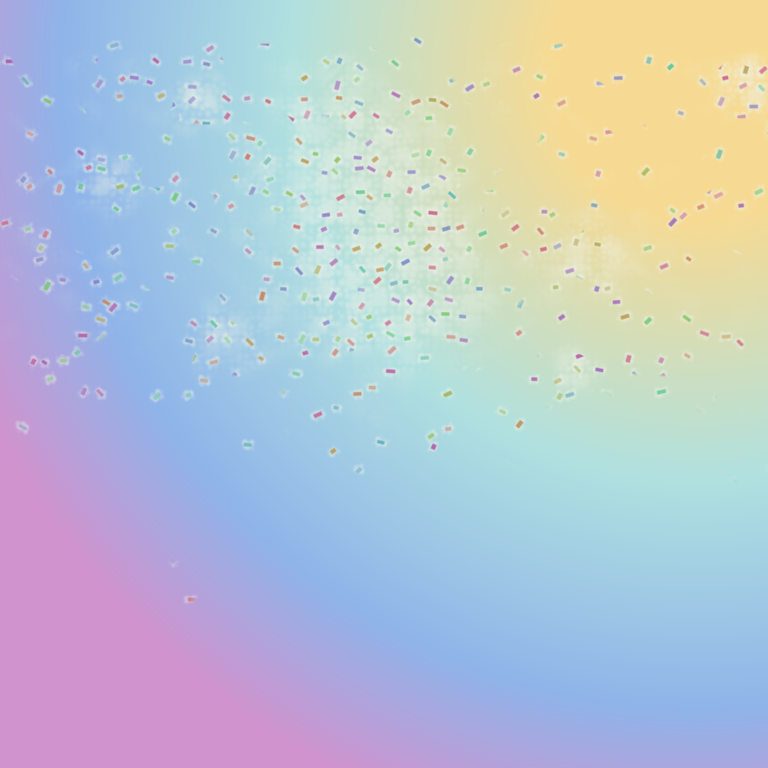
Give the GLSL for this background, as a Shadertoy shader.

```glsl
// Pastel radial gradient strewn with tiny coloured flecks in pale, misty halos.
// Rings blend by distance from a warm centre; a clustered density field decides
// which jittered grid cells show a fleck, and cellular noise frays the mist.

const vec3 YELLOW = vec3(0.965, 0.855, 0.575);
const vec3 TEAL   = vec3(0.690, 0.880, 0.875);
const vec3 BLUE   = vec3(0.560, 0.705, 0.915);
const vec3 PINK   = vec3(0.820, 0.575, 0.805);
const vec3 MIST   = vec3(0.930, 0.945, 0.910);

const vec2 GLOW_CENTRE = vec2(0.911, 0.909);
const float CELLS = 42.0;

vec2 hash2(vec2 p) {
    vec3 q = fract(p.xyx * vec3(0.1031, 0.1030, 0.0973));
    q += dot(q, q.yzx + 33.33);
    return fract((q.xx + q.yz) * q.zy);
}

// Distance to the nearest point, searching the four closest cells
float cellular(vec2 p) {
    vec2 corner = floor(p - 0.5);
    float nearest = 2.0;
    for (int i = 0; i < 4; i++) {
        vec2 cell = corner + vec2(i & 1, i >> 1);
        vec2 v = cell + 0.2 + 0.6 * hash2(cell) - p;
        nearest = min(nearest, dot(v, v));
    }
    return sqrt(nearest);
}

float ramp(float from, float to, float x) {
    return clamp((x - from) / (to - from), 0.0, 1.0);
}

vec3 ringGradient(float r) {
    vec3 c = mix(YELLOW, TEAL, ramp(0.195, 0.534, r));
    c = mix(c, BLUE, ramp(0.534, 0.833, r));
    return mix(c, PINK, ramp(0.833, 1.030, r));
}

// Smooth bump that ends at the given reach
float bump(vec2 p, vec2 centre, float reach) {
    vec2 v = (p - centre) / reach;
    float k = max(0.0, 1.0 - dot(v, v));
    return k * k;
}

// Chance of finding a fleck: broad upper band plus clusters
float fleckDensity(vec2 p) {
    float clumps = 0.5 + 0.5 * sin(p.x * 47.0 + 3.0 * sin(p.y * 29.0))
                             * sin(p.y * 41.0 + 2.0 * sin(p.x * 23.0));
    float d = smoothstep(0.32, 0.66, p.y) * (0.10 + 0.34 * clumps);
    d += 0.65 * bump(p, vec2(0.46, 0.78), 0.20);
    d += 0.65 * bump(p, vec2(0.51, 0.63), 0.20);
    d += 0.50 * bump(p, vec2(0.76, 0.66), 0.10);
    d += 0.80 * bump(p, vec2(0.75, 0.52), 0.05);
    d += 0.70 * bump(p, vec2(0.26, 0.87), 0.06);
    d += 0.50 * bump(p, vec2(0.14, 0.76), 0.07);
    d += 0.80 * bump(p, vec2(0.97, 0.89), 0.06);
    d += 0.45 * bump(p, vec2(0.30, 0.56), 0.09);
    d += 0.30 * bump(p, vec2(0.49, 0.43), 0.10);
    d += 0.25 * bump(p, vec2(0.23, 0.24), 0.08);
    return d * (1.0 - smoothstep(0.92, 0.96, p.y));
}

float roundedBox(vec2 p, vec2 halfSize, float radius) {
    vec2 d = abs(p) - halfSize + radius;
    return length(max(d, 0.0)) + min(max(d.x, d.y), 0.0) - radius;
}

vec2 rotate(vec2 p, float a) {
    float c = cos(a), s = sin(a);
    return vec2(c * p.x + s * p.y, c * p.y - s * p.x);
}

vec3 fleckColour(float h) {
    return vec3(0.52, 0.50, 0.48) + 0.27 * cos(6.2832 * (h + vec3(0.0, 0.36, 0.66)));
}

// Lays halos and flecks from the four closest cells over a base colour
vec3 scatterFlecks(vec3 base, vec2 p, float density, float fray, float blur) {
    vec2 corner = floor(p * CELLS - 0.5);
    float halo = 0.0, ink = 0.0, hue = 0.0;
    for (int i = 0; i < 4; i++) {
        vec2 cell = corner + vec2(i & 1, i >> 1);
        vec2 chance = hash2(cell + 17.0);
        float present = smoothstep(-0.02, 0.02, min(density, 0.82) - chance.x - 0.02);
        if (present <= 0.0) continue;
        vec2 look = hash2(cell + 91.0);
        vec2 jitter = fract(look * 13.7 + chance.yy * 5.3);
        vec2 q = p - (cell + 0.15 + 0.7 * jitter) / CELLS;
        q = rotate(q, (look.x - 0.4) * 2.2);
        vec2 size = vec2(0.0034 + 0.0026 * chance.y, 0.0020 + 0.0009 * look.x);
        float d = roundedBox(q, size, 0.0012);
        halo = max(halo, present * (1.0 - smoothstep(0.001, 0.009, d + fray * 0.006)));
        float cover = present * (1.0 - smoothstep(-blur, blur, d)) * (0.38 + 0.37 * look.y);
        if (cover > ink) {
            ink = cover;
            hue = fract(look.y * 7.3 + chance.y);
        }
    }
    return mix(mix(base, MIST, 0.52 * halo), fleckColour(hue), ink);
}

void mainImage(out vec4 fragColor, in vec2 fragCoord) {
    vec2 uv = fragCoord / iResolution.xy;
    float blur = max(0.0014, 0.8 / min(iResolution.x, iResolution.y));
    vec3 colour = ringGradient(length(uv - GLOW_CENTRE));
    float density = fleckDensity(uv);

    // Ragged mist thickens where flecks crowd together
    if (density > 0.0) {
        float fray = cellular(uv * 105.0);
        float patches = 1.0 - 0.65 * cellular(uv * 27.0 + 5.0) - 0.45 * fray;
        float mist = smoothstep(0.25, 0.95, density) * smoothstep(0.25, 0.75, patches);
        colour = scatterFlecks(mix(colour, MIST, 0.50 * mist), uv, density, fray, blur);
    }
    fragColor = vec4(colour, 1.0);
}
```
